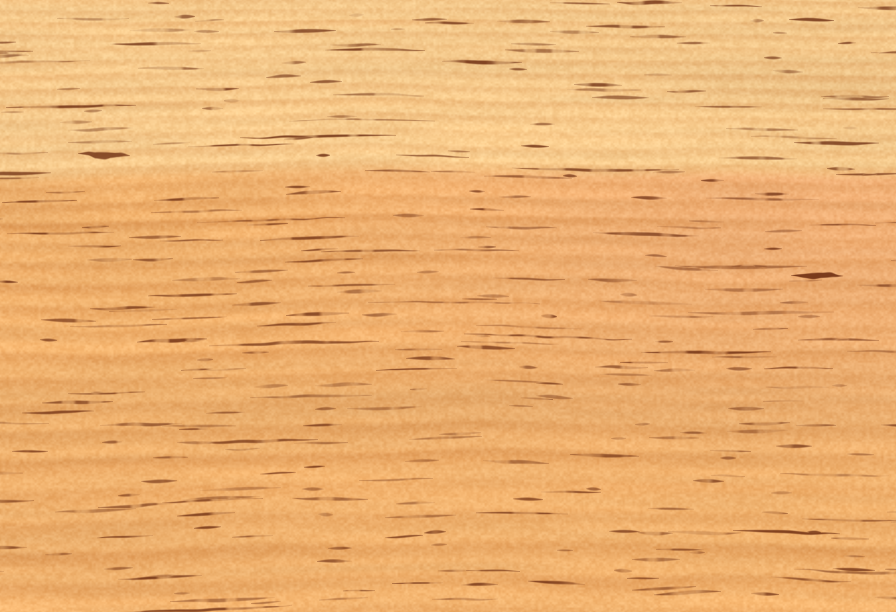
Write a Shadertoy shader that draws this texture.

```glsl
// Planed softwood board: pale sapwood over orange heartwood, with fine rings and dark pore streaks.

const vec3 SAPWOOD = vec3(0.962, 0.795, 0.555);
const vec3 HEARTWOOD = vec3(0.945, 0.705, 0.440);
const vec3 ROSY_WOOD = vec3(0.932, 0.685, 0.465);
const vec3 LATE_WOOD = vec3(0.830, 0.545, 0.290);
const vec3 PORE_DARK = vec3(0.430, 0.180, 0.070);
const float SAP_EDGE = 0.717;       // height of the sapwood boundary
const float RING_BOTTOM = 0.056;    // ring spacing at the lower edge
const float RING_NARROWING = 0.038; // loss of spacing per unit of height
const float RING_STRENGTH = 0.46;
const float GRAIN_STRENGTH = 0.105;
const int PORE_LAYERS = 4;

float hash(vec2 p) {
    vec3 q = fract(vec3(p.xyx) * 0.1031);
    q += dot(q, q.yzx + 33.33);
    return fract((q.x + q.y) * q.z);
}

float noise(vec2 p) {
    vec2 i = floor(p), f = fract(p);
    f = f * f * (3.0 - 2.0 * f);
    return mix(mix(hash(i), hash(i + vec2(1, 0)), f.x),
               mix(hash(i + vec2(0, 1)), hash(i + vec2(1, 1)), f.x), f.y);
}

// Bends the fibres gently, more so towards the wide rings below.
vec2 followFibres(vec2 p) {
    float bend = 0.028 * (noise(p * vec2(1.6, 2.0) + 5.0) - 0.5)
               + 0.010 * (noise(p * vec2(5.0, 7.0) + 9.0) - 0.5);
    return vec2(p.x, p.y + bend * mix(1.3, 0.6, p.y));
}

// Dark late-wood line of each growth ring, 0 to 1.
float growthRings(vec2 p) {
    float phase = -log(RING_BOTTOM - RING_NARROWING * p.y) / RING_NARROWING;
    float ring = floor(phase), f = fract(phase);
    float line = smoothstep(0.15, 0.75, f) * (1.0 - smoothstep(0.75, 1.0, f));
    float fade = 0.45 + 0.75 * noise(vec2(p.x * 3.0, ring * 7.3));
    return line * fade * mix(0.5, 1.0, hash(vec2(ring, 3.0)));
}

// Tapered lens-shaped streak; d is the offset from its centre.
float streak(vec2 d, float halfLength, float halfWidth, float soft) {
    float along = d.x / halfLength;
    float width = halfWidth * (1.0 - along * along);
    return smoothstep(-soft, soft, width - abs(d.y)) * step(abs(along), 1.0);
}

// Scattered streaks, at most one in each cell of every layer.
float poreStreaks(vec2 p, float soft) {
    float dark = 0.0;
    for (int i = 0; i < PORE_LAYERS; i++) {
        float layer = float(i);
        vec2 cell = vec2(0.46 - 0.09 * layer, 0.047 - 0.006 * layer);
        vec2 q = p / cell + 17.0 * layer + 3.0;
        q.x += 9.0 * hash(vec2(floor(q.y), layer));
        vec2 id = floor(q) + 61.0 * layer;
        float size = hash(id + 4.7);
        float reach = mix(0.06, 0.34, size * size);
        vec2 centre = vec2(mix(reach, 1.0 - reach, hash(id + 1.3)),
                           mix(0.2, 0.8, hash(id + 8.1)));
        vec2 d = (fract(q) - centre) * cell;
        d.y += 0.0025 * (noise(p * vec2(28.0, 9.0) + id) - 0.5);
        float width = mix(0.0012, 0.0031, hash(id + 2.9));
        float broken = mix(0.35, 1.0, smoothstep(0.2, 0.6, noise(vec2(p.x * 45.0, id.y))));
        float present = step(hash(id + 6.2), 0.55) * mix(0.4, 1.0, hash(id + 5.5));
        dark = max(dark, present * broken * streak(d, reach * cell.x, width, soft));
    }
    return dark;
}

// Short thick resin fleck with a ragged outline.
float resinFleck(vec2 p, vec2 centre, float soft) {
    vec2 d = p - centre;
    d.y += 0.006 * (noise(p * vec2(70.0, 30.0)) - 0.5);
    return streak(d, 0.042, 0.0048, soft);
}

void mainImage(out vec4 fragColor, in vec2 fragCoord) {
    vec2 p = fragCoord / iResolution.y;
    float soft = max(1.0 / iResolution.y, 0.0015);
    vec2 fibre = followFibres(p);

    // Broad tones
    float rosy = smoothstep(0.2, 1.4, p.x) * smoothstep(0.15, 0.65, p.y);
    vec3 heart = mix(HEARTWOOD, ROSY_WOOD, rosy);
    float sap = smoothstep(-0.012, 0.012, fibre.y - SAP_EDGE);
    vec3 wood = mix(heart, SAPWOOD, sap);
    wood *= 1.0 + 0.045 * (noise(fibre * vec2(1.5, 9.0) + 2.0) - 0.5);
    wood *= 1.0 + 0.040 * (noise(fibre * vec2(5.0, 75.0)) - 0.5);

    // Growth rings
    float ringShare = RING_STRENGTH * mix(1.0, 0.65, sap);
    wood = mix(wood, LATE_WOOD, ringShare * growthRings(fibre));

    // Fine surface grain
    float grain = 0.6 * noise(p * vec2(170.0, 210.0)) + 0.4 * noise(p * vec2(310.0, 340.0) + 40.0) - 0.5;
    wood += GRAIN_STRENGTH * grain * vec3(0.6, 1.0, 1.2);

    // Pores and flecks
    float dark = 0.85 * poreStreaks(fibre, soft);
    dark = max(dark, 0.8 * resinFleck(p, vec2(0.17, 0.747), soft));
    dark = max(dark, 0.9 * resinFleck(p, vec2(1.335, 0.55), soft));
    fragColor = vec4(mix(wood, PORE_DARK, dark), 1.0);
}
```
